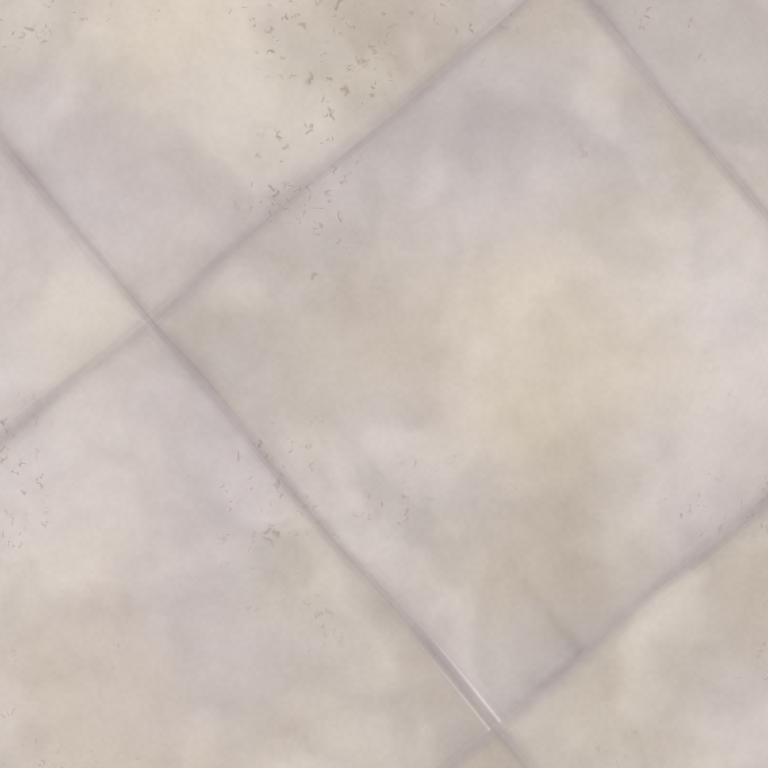
This texture is drawn by a Shadertoy shader. Its source:

```glsl
// Worn pale stone floor: large square tiles on a slant, seen close up.
// A rotated grid gives soft, unevenly worn mauve joints; per-tile layered
// noise clouds the stone, and hashed cells scatter sparse brown pits.

float hash(vec2 p) {
    vec3 q = fract(vec3(p.xyx) * 0.1031);
    q += dot(q, q.yzx + 33.33);
    return fract((q.x + q.y) * q.z);
}

float noise(vec2 p) {
    vec2 i = floor(p), f = fract(p);
    f = f * f * (3.0 - 2.0 * f);
    return mix(mix(hash(i), hash(i + vec2(1, 0)), f.x),
               mix(hash(i + vec2(0, 1)), hash(i + vec2(1, 1)), f.x), f.y);
}

float fbm(vec2 p) {
    float sum = 0.0, amp = 0.5;
    for (int i = 0; i < 5; i++) {
        sum += amp * noise(p);
        p = mat2(1.6, 1.2, -1.2, 1.6) * p + 7.3;
        amp *= 0.5;
    }
    return sum / 0.97;
}

// Small ragged pits, one candidate per cell, kept only inside patches.
float pits(vec2 uv) {
    vec2 p = uv * 95.0 + 1.2 * vec2(noise(uv * 160.0), noise(uv * 160.0 + 37.0));
    vec2 cell = floor(p);
    float mask = 0.0;
    for (int y = -1; y <= 1; y++)
    for (int x = -1; x <= 1; x++) {
        vec2 c = cell + vec2(x, y);
        vec2 centre = c + vec2(hash(c + 200.0), hash(c + 241.0));
        vec2 d = (p - centre) * vec2(1.0, 0.6 + 0.9 * hash(c + 209.0));
        float radius = 0.15 + 0.35 * hash(c + 273.0);
        float strength = step(0.80, hash(c + 217.0)) * (0.4 + 0.6 * hash(c + 231.0));
        mask = max(mask, strength * (1.0 - smoothstep(0.0, radius + 0.1, length(d))));
    }
    return mask * smoothstep(0.56, 0.72, fbm(uv * 5.0 + 131.0));
}

void mainImage(out vec4 fragColor, in vec2 fragCoord) {
    vec2 uv = fragCoord / iResolution.xy;

    // Tile grid: x runs up to the right, y runs down to the right.
    vec2 rel = uv - vec2(0.195, 0.588);
    vec2 grid = vec2(dot(rel, vec2(0.764, 0.645)), dot(rel, vec2(0.645, -0.764))) / 0.70;
    grid += 0.012 * (vec2(noise(uv * 5.0 + 3.0), noise(uv * 5.0 + 23.0)) - 0.5);
    vec2 tile = floor(grid) + 20.0;
    vec2 offset = grid - round(grid);
    float edge = min(abs(offset.x), abs(offset.y));

    // Clouded stone, different on every tile.
    vec2 p = uv + 19.0 * vec2(hash(tile), hash(tile + 5.0));
    vec2 warp = vec2(fbm(p * 5.0 + 4.0), fbm(p * 5.0 + 14.0)) - 0.5;
    float cloud = fbm(p * 4.0 + warp * 1.2);
    float warmth = fbm(p * 4.0 + 50.0);
    vec3 col = mix(vec3(0.778, 0.737, 0.71), vec3(0.842, 0.802, 0.772),
                   smoothstep(0.26, 0.68, cloud));
    col += (warmth - 0.5) * vec3(0.02, 0.015, -0.07);

    // Tile middles glow warm; grime gathers toward the borders in patches.
    float middle = smoothstep(0.12, 0.42, edge);
    col += middle * vec3(0.014, 0.008, -0.004);
    float grime = smoothstep(0.44, 0.68, fbm(p * 5.0 + warp + 80.0));
    vec3 grimeTint = mix(vec3(0.71, 0.675, 0.66), vec3(0.70, 0.65, 0.60),
                         smoothstep(0.4, 0.62, warmth));
    col = mix(col, grimeTint, grime * (0.50 - 0.35 * middle));

    // Joints: smeared shadows whose width, strength and lean drift along them.
    vec2 along = grid.yx * 7.0 + tile * 0.01;
    vec2 drift = vec2(noise(vec2(along.x, 5.0)), noise(vec2(along.y, 55.0)));
    vec2 wear = vec2(noise(vec2(along.x, 85.0)), noise(vec2(along.y, 25.0)));
    vec2 core = (offset - 0.008 * (drift - 0.5)) / (0.011 + 0.007 * drift);
    core = exp(-core * core) * (0.45 + 0.5 * wear);
    vec2 halo = (offset - 0.030 * (wear - 0.5)) / (0.026 + 0.02 * drift);
    halo = exp(-halo * halo) * (0.1 + 0.3 * drift);
    float smear = 0.7 + 0.6 * fbm(uv * 14.0 + 60.0);
    col = mix(col, vec3(0.72, 0.68, 0.665), max(halo.x, halo.y) * smear);
    col = mix(col, vec3(0.66, 0.62, 0.615), max(core.x, core.y) * smear * 0.85);

    // Fine streaks, pale scrapes and a doubled shadow near one set of ends.
    float streak = noise(vec2(offset.x * 260.0, grid.y * 6.0)) - 0.5;
    col += 0.035 * streak * exp(-pow(offset.x / 0.022, 2.0));
    streak = noise(vec2(offset.y * 260.0, grid.x * 6.0 + 40.0)) - 0.5;
    col += 0.030 * streak * exp(-pow(offset.y / 0.022, 2.0));
    float nearEnd = smoothstep(0.70, 0.97, fract(grid.y)) * step(0.0, grid.y);
    float scrape = exp(-pow((offset.x - 0.012) / 0.003, 2.0))
                 + 0.7 * exp(-pow((offset.x + 0.013) / 0.003, 2.0));
    col += 0.11 * scrape * nearEnd;
    col -= 0.035 * nearEnd * exp(-pow((offset.x - 0.21) / 0.014, 2.0));

    // Pits, fine mottling and grain.
    col = mix(col, vec3(0.60, 0.53, 0.49), 0.55 * pits(uv));
    col += 0.055 * (fbm(uv * 24.0 + warp) - 0.5);
    col += 0.016 * (noise(uv * 200.0) - 0.5);

    fragColor = vec4(clamp(col, 0.0, 1.0), 1.0);
}
```
